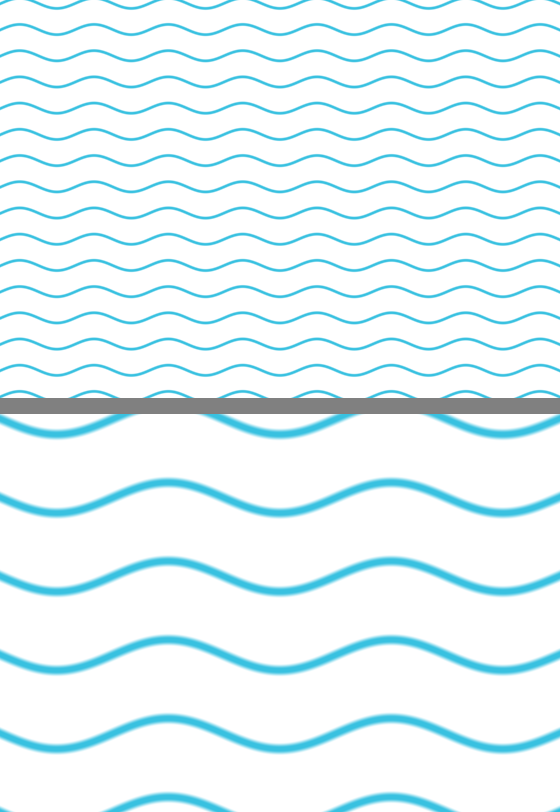
Top, the full canvas; bottom, a detail of the centre.
Write a Shadertoy shader that draws this pattern.

```glsl
#define WAVELENGTH 0.1868
#define ROW_SPACING 0.06586
#define AMPLITUDE 0.0128
#define CREST_X 0.2363
#define MIDLINE_Y 0.9258
#define LINE_WIDTH 0.0068
#define EDGE_SOFTNESS 0.0023
#define INK vec3(0.22, 0.755, 0.88)
#define PAPER vec3(1.0)

const float TAU = 6.2831853;

// Approximate distance to the nearest of the stacked sine lines
float waveDistance(vec2 p) {
    float phase = TAU * (p.x - CREST_X) / WAVELENGTH;
    float offset = p.y - MIDLINE_Y - AMPLITUDE * cos(phase);
    float nearest = (fract(offset / ROW_SPACING + 0.5) - 0.5) * ROW_SPACING;
    float slope = AMPLITUDE * TAU / WAVELENGTH * sin(phase);
    return abs(nearest) / sqrt(1.0 + slope * slope);
}

void mainImage(out vec4 fragColor, in vec2 fragCoord) {
    // Canvas height is one unit
    vec2 p = fragCoord / iResolution.y;

    // Soft stroke, never sharper than a pixel
    float feather = max(EDGE_SOFTNESS, 0.75 / iResolution.y);
    float edge = waveDistance(p) - 0.5 * LINE_WIDTH;
    float stroke = 1.0 - smoothstep(-feather, feather, edge);

    fragColor = vec4(mix(PAPER, INK, stroke), 1.0);
}
```
